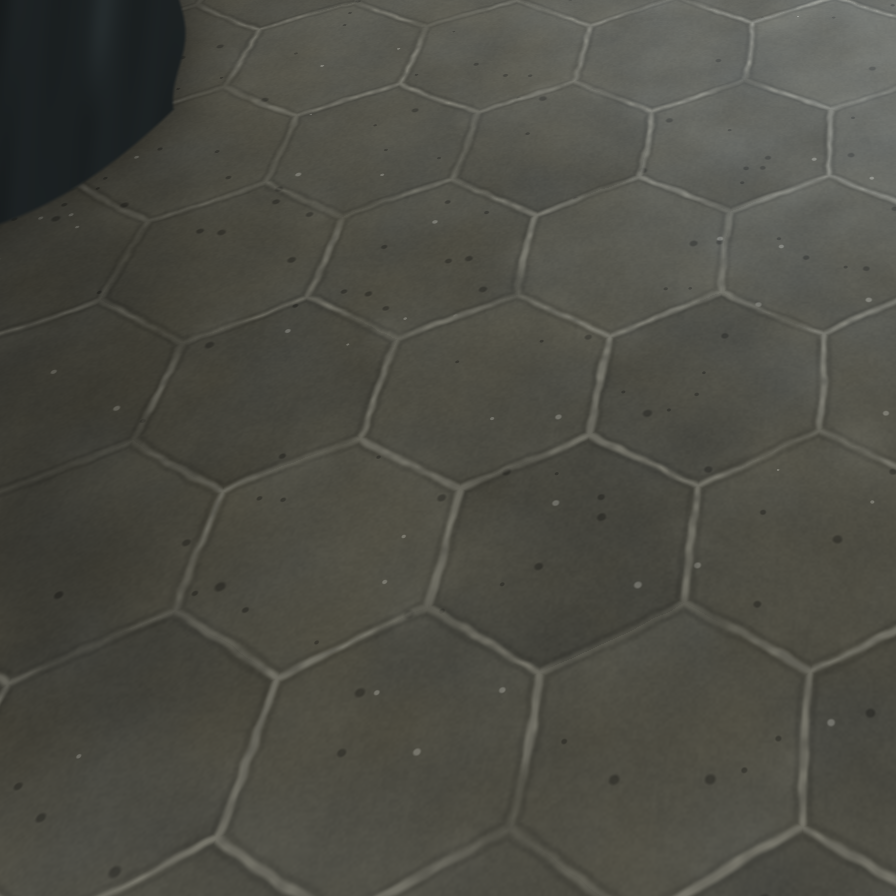
Give the GLSL for this texture, as a Shadertoy shader.

```glsl
// Worn grey-olive hexagonal floor tiles receding in perspective, with a dark draped form in the top left corner.
#define GROUT_HALF 0.013   // half joint width, in tile widths
#define GROUT_SOFT 0.007   // joint edge softness
#define WOBBLE 0.035       // irregularity of the joints
#define TONE_SPREAD 0.09   // brightness change between tiles
#define MOTTLE 0.20        // cloudy staining strength
#define GRAIN 0.05         // fine surface grain
#define TILE_COLOR vec3(0.290, 0.286, 0.250)
#define GROUT_COLOR vec3(0.420, 0.415, 0.375)
#define SHEEN_COLOR vec3(0.130, 0.145, 0.165)
#define DRAPE_COLOR vec3(0.105, 0.125, 0.130)

float hash(vec2 p) {
    vec3 h = fract(vec3(p.xyx) * 0.1031);
    h += dot(h, h.yzx + 33.33);
    return fract((h.x + h.y) * h.z);
}

float noise(vec2 p) {
    vec2 i = floor(p), f = fract(p);
    f = f * f * (3.0 - 2.0 * f);
    return mix(mix(hash(i), hash(i + vec2(1, 0)), f.x),
               mix(hash(i + vec2(0, 1)), hash(i + vec2(1, 1)), f.x), f.y);
}

float fbm(vec2 p) {
    float sum = 0.0, amp = 0.5;
    for (int i = 0; i < 4; i++) {
        sum += amp * noise(p);
        p = mat2(1.6, 1.2, -1.2, 1.6) * p + 7.3;
        amp *= 0.5;
    }
    return sum / 0.9375;
}

// Canvas point to floor plane; one unit is one tile width
vec2 floorPoint(vec2 p) {
    float depth = 2.121 - p.y + 0.012 * p.x;
    float across = ((p.x - 0.978) / depth + 0.277) / 0.158;
    float along = 15.018 / depth - 9.642;
    return vec2(across, along * 0.8660);
}

// xy: offset from the tile centre, zw: integer tile id
vec4 hexCell(vec2 q) {
    vec2 s = vec2(1.0, 1.7320);
    vec2 a = q - s * floor(q / s + 0.5);
    vec2 b = q - s * (floor(q / s) + 0.5);
    vec2 g = dot(a, a) < dot(b, b) ? a : b;
    return vec4(g, floor((q - g) / (0.5 * s) + 0.5));
}

// Scattered round flecks, one candidate in each cell of a grid
float flecks(vec2 q, float scale, float chance) {
    vec2 cell = floor(q * scale);
    vec2 center = 0.3 + 0.4 * vec2(hash(cell + 11.0), hash(cell + 47.0));
    float radius = mix(0.10, 0.28, hash(cell + 83.0));
    float spot = 1.0 - smoothstep(0.4 * radius, radius, length(fract(q * scale) - center));
    return spot * step(1.0 - chance, hash(cell + 5.0));
}

void mainImage(out vec4 fragColor, in vec2 fragCoord) {
    vec2 p = fragCoord / iResolution.xy;
    vec2 q = floorPoint(p);

    // Hand-laid tile outline
    vec2 bend = vec2(noise(q * 2.3 + 20.0), noise(q * 2.3 + 60.0)) - 0.5;
    vec2 chip = vec2(noise(q * 17.0 + 30.0), noise(q * 17.0 + 90.0)) - 0.5;
    vec4 cell = hexCell(q + WOBBLE * bend + 0.012 * chip);
    vec2 g = abs(cell.xy);
    float edge = 0.5 - max(g.x, dot(g, vec2(0.5, 0.8660)));
    float soft = GROUT_SOFT + 0.7 * fwidth(edge);

    // Tile body: tone, stains, grain and flecks
    float tone = 1.0 + TONE_SPREAD * (hash(cell.zw + 100.0) - 0.5);
    float stain = fbm(q * 2.6 + cell.zw * 3.7 + 200.0);
    tone += MOTTLE * (stain - 0.5);
    tone += GRAIN * (noise(q * 48.0 + 300.0) + noise(q * 90.0 + 500.0) - 1.0);
    vec3 color = TILE_COLOR * tone;
    color += vec3(0.010, 0.004, -0.008) * (fbm(q * 3.0 + 70.0) - 0.5) * 2.0;
    color *= 1.0 - 0.28 * flecks(q + 40.0, 9.0, 0.07);
    color += 0.16 * flecks(q + 80.0, 13.0, 0.012);

    // Pale scuffing and thin shadow beside the joints
    float scuff = smoothstep(0.45, 0.75, fbm(q * 3.5 + 140.0));
    color += 0.045 * scuff * exp(-edge * 14.0);
    color *= 1.0 - 0.10 * exp(-pow((edge - 0.028) / 0.012, 2.0));

    // Joints, partly faded and worn
    float width = GROUT_HALF * mix(0.65, 1.25, noise(q * 5.0 + 240.0));
    float joint = 1.0 - smoothstep(width - soft, width + soft, edge);
    float wear = mix(0.25, 1.0, smoothstep(0.22, 0.60, noise(q * 3.1 + 180.0)));
    vec3 grout = GROUT_COLOR * mix(0.86, 1.10, noise(q * 25.0 + 270.0));
    color = mix(color, grout, joint * wear);

    // Room light: dim on the left, cool sheen at the upper right
    float dim = (1.0 - smoothstep(0.0, 0.38, p.x)) * smoothstep(0.0, 0.4, p.y);
    color *= 1.0 - 0.24 * dim;
    vec2 toSheen = (p - vec2(1.02, 0.94)) * vec2(2.4, 3.0);
    color += SHEEN_COLOR * exp(-dot(toSheen, toSheen)) * mix(0.75, 1.1, stain);
    color += 0.035 * smoothstep(0.70, 1.0, p.y);
    color += 0.015 * (1.0 - smoothstep(0.0, 0.35, p.y));

    // Draped form: curved hem, rippled side, soft folds and contact shadow
    float down = 1.0 - p.y;
    float hem = (down - (0.25 - 0.35 * p.x - 1.6 * p.x * p.x)) * 0.85;
    float side = p.x - 0.200 - 0.007 * sin(42.0 * down);
    float drape = max(hem, side);
    color *= 1.0 - 0.22 * exp(-max(drape, 0.0) * 32.0);
    float foldX = p.x + 0.10 * down;
    float folds = 0.85 + 0.25 * noise(vec2(foldX * 45.0, down * 4.0));
    folds += 0.45 * exp(-pow((foldX - 0.115) / 0.014, 2.0)) * (1.0 - smoothstep(0.02, 0.15, down));
    float blur = 0.002 + 0.7 / iResolution.y;
    color = mix(color, DRAPE_COLOR * folds, 1.0 - smoothstep(-blur, blur, drape));

    fragColor = vec4(clamp(color, 0.0, 1.0), 1.0);
}
```
